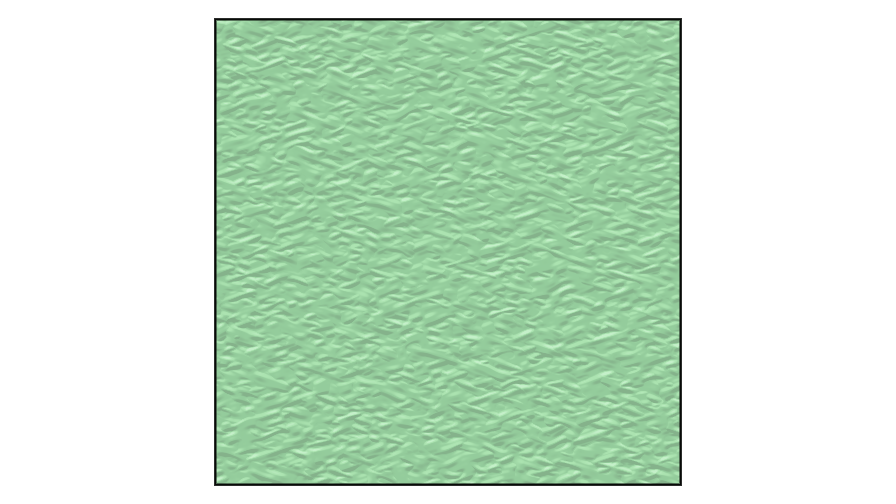
Write a WebGL 1 fragment shader that draws this texture.

```glsl
precision highp float;
// A framed square of green embossed leather on a white page.
// Two slanted layers of stretched noise merge into wrinkles, which are lit
// from above by a height difference and toned in four shades of green.

uniform vec2 u_resolution;

const vec3 PAGE = vec3(1.0);
const vec3 FRAME = vec3(0.03, 0.04, 0.03);
const vec3 SHADOW = vec3(0.52, 0.70, 0.545);
const vec3 BASE = vec3(0.58, 0.80, 0.61);
const vec3 LIGHT = vec3(0.67, 0.89, 0.69);
const vec3 GLINT = vec3(0.77, 0.94, 0.79);

const float HALF_SIDE = 0.464;              // outer half side, in canvas heights
const float FRAME_WIDTH = 0.0047;
const vec2 GRAIN = vec2(40.0, 108.0);       // noise cells per canvas height
const float SLANT = 0.32;                   // tilt of each layer, in radians
const vec2 LIGHT_STEP = vec2(-0.0007, 0.0020);
const float WARP = 0.006;                   // how far the wrinkles wander
const float WARP_SCALE = 30.0;

float hash(vec2 p) {
  vec3 q = fract(vec3(p.xyx) * 0.1031);
  q += dot(q, q.yzx + 33.33);
  return fract((q.x + q.y) * q.z);
}

float noise(vec2 p) {
  vec2 cell = floor(p);
  vec2 f = fract(p);
  f = f * f * (3.0 - 2.0 * f);
  float low = mix(hash(cell), hash(cell + vec2(1.0, 0.0)), f.x);
  float high = mix(hash(cell + vec2(0.0, 1.0)), hash(cell + 1.0), f.x);
  return mix(low, high, f.y);
}

vec2 rotate(vec2 p, float angle) {
  float c = cos(angle);
  float s = sin(angle);
  return vec2(c * p.x - s * p.y, s * p.x + c * p.y);
}

// Wrinkle height: the higher of two layers leaning opposite ways.
float leather(vec2 p) {
  vec2 bend = vec2(noise(p * WARP_SCALE + 211.0), noise(p * WARP_SCALE + 467.0));
  p += WARP * (bend - 0.5);
  float rising = noise(rotate(p, -SLANT) * GRAIN + 300.0);
  float falling = noise(rotate(p, SLANT) * GRAIN + 700.0);
  return max(rising, falling);
}

vec3 leatherColor(vec2 p) {
  float slope = leather(p - LIGHT_STEP) - leather(p + LIGHT_STEP);
  vec3 color = mix(SHADOW, BASE, smoothstep(-0.20, 0.0, slope));
  color = mix(color, LIGHT, smoothstep(0.0, 0.18, slope));
  return mix(color, GLINT, smoothstep(0.18, 0.42, slope));
}

void main() {
  vec2 p = (gl_FragCoord.xy - 0.5 * u_resolution) / u_resolution.y;
  float pixel = 1.0 / u_resolution.y;

  // Signed distance to the outer edge of the square.
  float edge = max(abs(p.x), abs(p.y)) - HALF_SIDE;
  float frameMask = clamp(0.5 - edge / pixel, 0.0, 1.0);
  float leatherMask = clamp(0.5 - (edge + FRAME_WIDTH) / pixel, 0.0, 1.0);

  vec3 color = mix(PAGE, FRAME, frameMask);
  color = mix(color, leatherColor(p), leatherMask);
  gl_FragColor = vec4(color, 1.0);
}
```
